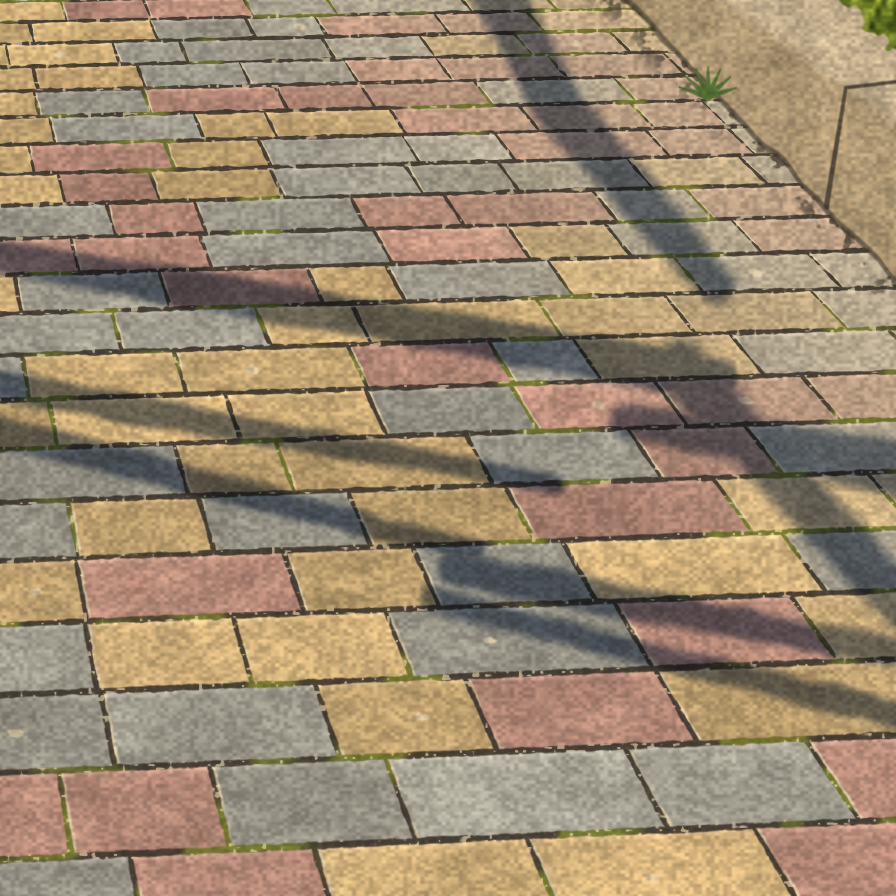
A three.js fragment shader for this texture:

```glsl
// Sunlit block paving seen at a slant, with a kerb and long cast shadows.
// A perspective map gives rows of blocks with jittered ends; hashes choose
// their tint and wear, and soft tapered segments lay the shadows on top.
varying vec2 vUv;

const float HORIZON = 1.8385;    // height at which the rows would vanish
const float ROW_SCALE = 31.22;   // rows per unit of inverse depth
const float BLOCK_WIDTH = 0.13;  // mean block width at unit depth
const vec3 GREY = vec3(0.62, 0.605, 0.55);
const vec3 OCHRE = vec3(0.77, 0.65, 0.45);
const vec3 RED = vec3(0.70, 0.53, 0.46);
const vec3 DUST = vec3(0.78, 0.70, 0.57);
const vec3 SAND = vec3(0.84, 0.77, 0.63);
const vec3 GAP = vec3(0.24, 0.21, 0.17);
const vec3 MOSS = vec3(0.43, 0.45, 0.16);
const vec3 KERB_FACE = vec3(0.68, 0.59, 0.45);
const vec3 KERB_TOP = vec3(0.77, 0.69, 0.56);
const vec3 SHADE = vec3(0.45, 0.51, 0.62);

float hash(vec2 p) {
  return fract(sin(dot(p, vec2(127.1, 311.7))) * 43758.5);
}

float noise(vec2 p) {
  vec2 i = floor(p), f = fract(p);
  f = f * f * (3.0 - 2.0 * f);
  return mix(mix(hash(i), hash(i + vec2(1, 0)), f.x),
             mix(hash(i + vec2(0, 1)), hash(i + vec2(1, 1)), f.x), f.y);
}

float fbm(vec2 p) {
  return 0.5 * noise(p) + 0.3 * noise(p * 2.1 + 7.0) + 0.2 * noise(p * 4.3 + 19.0);
}

// Soft segment from a to b whose half width runs from wa to wb
float band(vec2 p, vec2 a, vec2 b, float wa, float wb, float soft) {
  vec2 ab = b - a;
  float t = clamp(dot(p - a, ab) / dot(ab, ab), 0.0, 1.0);
  float w = mix(wa, wb, t);
  return 1.0 - smoothstep(w - soft, w + soft, length(p - a - ab * t));
}

// Jittered left end of block i in a row
float blockEnd(float i, float row) {
  return i + 0.46 * (hash(vec2(i, row + 31.0)) - 0.5);
}

vec3 paving(vec2 p, float grain) {
  float depth = (HORIZON - p.y) * (1.0 + 0.0253 * (p.x - 0.456));
  float z = ROW_SCALE / depth - 17.55;
  float row = floor(z);
  float x = (p.x + 0.182) / (depth * BLOCK_WIDTH) + 9.0 * hash(vec2(row, 4.0));
  float i = floor(x);
  if (x < blockEnd(i, row)) i -= 1.0;
  else if (x > blockEnd(i + 1.0, row)) i += 1.0;
  vec2 id = vec2(i, row);

  // Distances to the block sides, in canvas units
  float height = depth * depth / ROW_SCALE;
  float width = depth * BLOCK_WIDTH;
  float left = (x - blockEnd(i, row)) * width;
  float right = (blockEnd(i + 1.0, row) - x) * width;
  float low = (z - row) * height;
  float high = (row + 1.0 - z) * height;
  float chip = (fbm(p * 75.0) - 0.5) * 0.0035;

  // Block tint, mottling and a few pale spots
  float pick = hash(id + 3.7);
  vec3 color = pick < 0.37 ? GREY : (pick < 0.70 ? OCHRE : RED);
  color *= 0.91 + 0.17 * hash(id + 8.1);
  color *= 0.85 + 0.30 * fbm(p * vec2(22.0, 34.0) + id);
  color = mix(color, DUST, 0.65 * smoothstep(1.1, 1.65, p.x + p.y));
  vec2 spot = vec2(left - width * 0.5, (low - height * 0.5) * 1.7);
  float stain = step(0.90, hash(id + 15.0)) * (1.0 - smoothstep(0.005, 0.010, length(spot) + chip * 2.0));
  color = mix(color, SAND, stain * 0.75);

  // Lit arris, sandy ends, dark gaps and moss
  float gap = 0.0019 * depth;
  color += 0.07 * (1.0 - smoothstep(gap, gap * 3.0, high));
  float sandy = (1.0 - smoothstep(gap * 1.5, gap * 2.6, left + chip)) * smoothstep(0.25, 0.6, noise(p * 45.0));
  color = mix(color, SAND, 0.85 * sandy);
  float edge = min(min(left - gap * 0.1, right), min(low - gap * 0.6, high + gap * 0.2)) + chip;
  float joint = 1.0 - smoothstep(gap * 0.45, gap * 1.35, edge);
  vec3 filler = mix(GAP, MOSS, smoothstep(0.64, 0.78, noise(p * 17.0 + 5.0)));
  filler = mix(filler, SAND, 0.6 * smoothstep(0.72, 0.9, grain));
  return mix(color, filler, joint * 0.9);
}

float castShadow(vec2 p) {
  vec2 q = p + 0.006 * (vec2(noise(p * 30.0), noise(p * 30.0 + 9.0)) - 0.5);
  float s = band(q, vec2(0.545, 1.02), vec2(0.625, 0.88), 0.028, 0.028, 0.009);
  s = max(s, band(q, vec2(0.625, 0.88), vec2(0.80, 0.68), 0.028, 0.020, 0.010));
  s = max(s, band(q, vec2(-0.02, 0.717), vec2(0.80, 0.577), 0.019, 0.024, 0.007));
  s = max(s, band(q, vec2(0.76, 0.59), vec2(1.02, 0.31), 0.030, 0.025, 0.011));
  s = max(s, band(q, vec2(0.70, 0.53), vec2(1.02, 0.475), 0.018, 0.034, 0.010));
  // Pairs of raking stripes
  for (int k = 0; k < 2; k++) {
    float n = float(k);
    s = max(s, band(q, vec2(-0.02, 0.573 - 0.05 * n), vec2(0.62 - 0.09 * n, 0.46 - 0.075 * n), 0.018, 0.011, 0.007));
    s = max(s, band(q, vec2(0.51 - 0.03 * n, 0.365 - 0.035 * n), vec2(1.02, 0.268 - 0.07 * n), 0.020 - 0.007 * n, 0.015, 0.008));
  }
  return s;
}

void main() {
  vec2 p = vUv;
  float grain = noise(p * vec2(210.0, 260.0));
  vec3 color = paving(p, grain);
  color *= mix(vec3(1.0), SHADE, 0.93 * castShadow(p));

  // Kerb with its foot, upper face and butt joint
  float foot = (1.035 * (p.x - 0.8138) + p.y - 0.8802) / 1.44 + 0.006 * (noise(p * 40.0) - 0.5);
  float litter = smoothstep(-0.045, -0.004, foot) * smoothstep(0.56, 0.72, fbm(p * 60.0) + 0.08 * p.y);
  color = mix(color, GAP, 0.75 * litter);
  float top = 0.72 * (p.x - 0.944) + p.y - 0.902;
  vec3 kerb = mix(KERB_FACE, KERB_TOP, smoothstep(-0.012, 0.012, top)) * (0.84 + 0.32 * fbm(p * 28.0));
  float seam = max(band(p, vec2(0.944, 0.902), vec2(0.922, 0.768), 0.002, 0.003, 0.0015),
                   band(p, vec2(0.944, 0.902), vec2(1.01, 0.910), 0.002, 0.002, 0.0015));
  kerb = mix(kerb, GAP, 0.8 * seam);
  color = mix(color, kerb, smoothstep(-0.002, 0.002, foot));
  color = mix(color, GAP, 0.65 * (1.0 - smoothstep(0.001, 0.005, abs(foot))));

  // Grass verge and a sprig at the kerb foot
  float verge = p.x + p.y - 1.94 + 0.02 * (noise(p * 90.0) - 0.5);
  vec3 grass = mix(vec3(0.17, 0.23, 0.05), vec3(0.62, 0.68, 0.22), noise(p * vec2(150.0, 70.0)));
  color = mix(color, grass, smoothstep(-0.003, 0.003, verge));
  for (int k = 0; k < 7; k++) {
    float a = 0.3 + 0.42 * float(k);
    vec2 root = vec2(0.79, 0.892), tip = root + 0.033 * vec2(cos(a), sin(a));
    color = mix(color, vec3(0.32, 0.43, 0.20), band(p, root, tip, 0.004, 0.001, 0.0015));
  }
  gl_FragColor = vec4(clamp(color * (0.86 + 0.28 * grain), 0.0, 1.0), 1.0);
}
```
